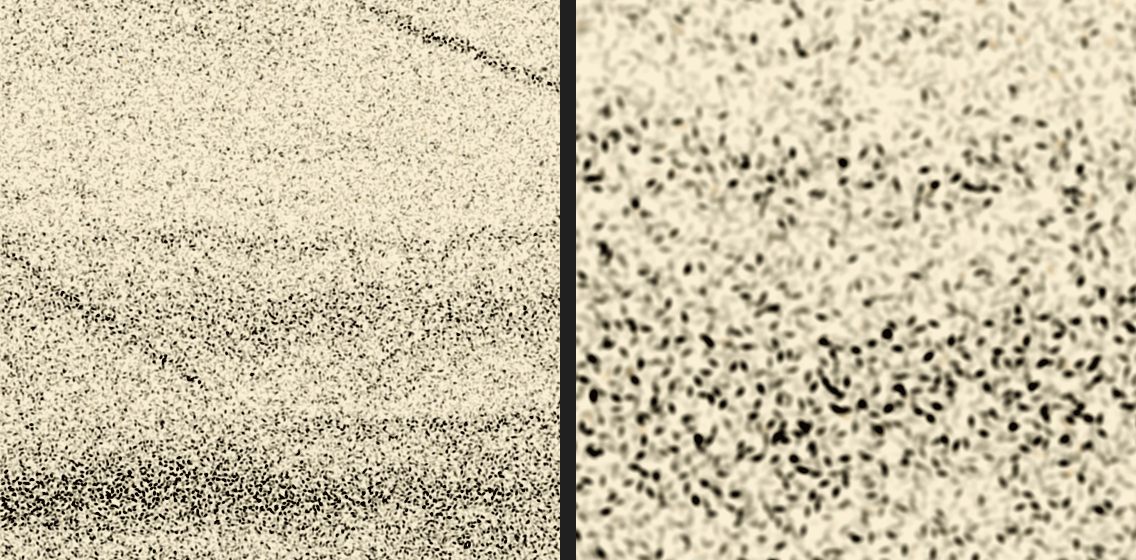
Left: the whole. Right: its middle third, enlarged.
Give the GLSL for this texture, as a Shadertoy shader.

```glsl
// Cream sand strewn with dark grains that gather in level bands and slanting streaks.

vec3 hash3(vec2 p) {
    vec3 q = fract(p.xyx * vec3(0.1031, 0.1030, 0.0973));
    q += dot(q, q.yxz + 33.33);
    return fract((q.xxy + q.yzz) * q.zyx);
}

// Sum of soft jittered grains; a higher rarity leaves fewer dark ones.
float grains(vec2 p, float radius, float rarity) {
    vec2 cell = floor(p);
    float ink = 0.0;
    for (int y = -1; y <= 1; y++)
    for (int x = -1; x <= 1; x++) {
        vec2 id = cell + vec2(x, y);
        vec3 h = hash3(id);
        vec2 d = p - id - h.xy;
        float angle = 6.283 * fract(h.x * 17.0 + h.y * 5.0);
        vec2 axis = vec2(cos(angle), sin(angle));
        d = vec2(dot(d, axis) * 0.8, dot(d, vec2(-axis.y, axis.x)) * 1.2);
        ink += pow(h.z, rarity) * (1.0 - smoothstep(0.0, radius, length(d)));
    }
    return ink;
}

// Soft ridge centred on zero.
float band(float offset, float width) {
    return exp(-offset * offset / (width * width));
}

// Slow uneven drift, stretched sideways.
float drift(vec2 p) {
    float sum = 0.0, gain = 0.5;
    for (int i = 0; i < 4; i++) {
        sum += gain * sin(p.x * 9.0 + 2.0 * sin(p.y * 7.0 + float(i)))
                    * sin(p.y * 23.0 + 1.5 * sin(p.x * 5.0 + float(i) * 2.0));
        p = mat2(0.98, 0.17, -0.17, 0.98) * p * 1.8 + 1.7;
        gain *= 0.7;
    }
    return sum;
}

// Share of dark grains; down runs from the top edge to the bottom.
float grainDensity(vec2 uv) {
    float x = uv.x, down = 1.0 - uv.y;
    float wavy = down + 0.005 * sin(x * 8.0) + 0.003 * sin(x * 21.0 + 1.0);
    float right = smoothstep(0.35, 0.75, x);

    // Broad tone, darker towards the bottom
    float d = 0.10 + 0.18 * smoothstep(0.37, 0.54, wavy)
            + 0.16 * smoothstep(0.72, 0.84, wavy);
    d += 0.15 * (1.0 - smoothstep(0.07, 0.17, wavy)) * (1.0 - 0.85 * right);

    // Level bands
    d += 0.20 * band(wavy - 0.265, 0.013) * band(x - 0.53, 0.22);
    d += 0.11 * band(wavy - 0.350, 0.016) * (1.0 - 0.5 * right);
    d += 0.23 * band(wavy - 0.430, 0.017);
    d += 0.19 * band(wavy - 0.560, 0.055);
    d += 0.36 * band(wavy - 0.760, 0.022) * (0.2 + 0.8 * right);
    d += 0.50 * band(wavy - 0.885, 0.060) * (1.0 - 0.65 * right);
    d += 0.32 * band(wavy - 0.885, 0.014) * right;
    d += 0.50 * band(wavy - 0.975, 0.022) * band(x - 0.86, 0.08);
    d -= 0.14 * band(wavy - 0.720, 0.020) * right;
    d -= 0.10 * band(wavy - 0.970, 0.015) * (1.0 - right);

    // Slanting streaks
    float upper = down - 0.42 * (x - 0.62) + 0.004 * sin(x * 40.0);
    d += 0.62 * band(upper, 0.012) * smoothstep(0.56, 0.72, x);
    float lower = down - 0.45 - 0.65 * x + 0.004 * sin(x * 33.0);
    d += 0.50 * band(lower, 0.012) * (1.0 - smoothstep(0.30, 0.48, x));

    return clamp(d * (1.0 + 0.28 * drift(uv)), 0.05, 0.95);
}

void mainImage(out vec4 fragColor, in vec2 fragCoord) {
    vec2 uv = fragCoord / iResolution.xy;
    float density = grainDensity(uv);

    // Pale mottling, dark grains, rare large specks
    float ink = 0.22 * grains(uv * 180.0 + 31.0, 0.85, 1.2);
    ink += (0.5 + 1.25 * density) * grains(uv * 160.0, 0.74, 1.0 / density);
    ink += 0.9 * grains(uv * 48.0 + 77.0, 0.36, 90.0);
    ink = clamp(ink - 0.02, 0.0, 1.0);

    // Cream to black through a warm grey
    vec3 cream = vec3(0.98, 0.94, 0.84), black = vec3(0.04, 0.02, 0.01);
    vec3 color = mix(cream, black, ink);
    color.b -= 0.16 * ink * (1.0 - ink);

    // Sparse bronze flecks
    float fleck = grains(uv * 110.0 + 153.0, 0.6, 25.0);
    color = mix(color, color * vec3(0.88, 0.76, 0.56), min(fleck, 1.0) * 0.5);

    fragColor = vec4(color, 1.0);
}
```
